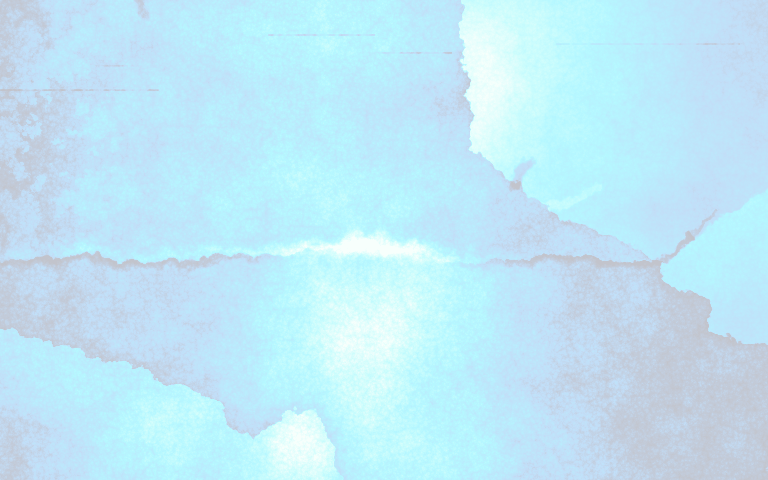
Write a Shadertoy shader that draws this background.

```glsl
// Weathered pale-blue plaster: a torn horizontal seam and peeled patches at right and lower left.
// Soft glows set a light level per layer, cellular noise mottles it and frays the edges,
// and one tone ramp turns the level into colour (0 = grey, 5 = white).
vec2 hash2(vec2 c) {
    vec3 h = fract(c.xyx * vec3(0.1031, 0.103, 0.0973));
    h += dot(h, h.yzx + 33.33);
    return fract((h.xx + h.yz) * h.zy);
}
// Distance to the nearest scattered point
float cellular(vec2 p) {
    vec2 cell = floor(p), local = fract(p);
    float nearest = 2.0;
    for (int k = 0; k < 9; k++) {
        vec2 offset = vec2(k % 3 - 1, k / 3 - 1);
        vec2 d = offset + hash2(cell + offset) - local;
        nearest = min(nearest, dot(d, d));
    }
    return sqrt(nearest);
}
// Layered cellular noise, centred near zero
float mottle(vec2 p) {
    float sum = 0.0, amplitude = 1.0;
    for (int i = 0; i < 4; i++) {
        sum += amplitude * (0.48 - cellular(p));
        p = mat2(1.6, 1.2, -1.2, 1.6) * p + 7.3;
        amplitude *= 0.6;
    }
    return sum;
}
float ramp(float a, float b, float x) { return clamp((x - a) / (b - a), 0.0, 1.0); }
float glow(vec2 p, float x, float y, float rx, float ry) {
    vec2 d = (p - vec2(x, y)) / vec2(rx, ry);
    return exp(-dot(d, d));
}
// Soft stroke from ends.xy to ends.zw
float stroke(vec2 p, vec4 ends, float width) {
    vec2 ab = ends.zw - ends.xy, d = p - ends.xy;
    return 1.0 - smoothstep(width * 0.3, width, length(d - ab * clamp(dot(d, ab) / dot(ab, ab), 0.0, 1.0)));
}
// Broken level scratch
float scratch(vec2 p, float x0, float x1, float y) {
    float gaps = 0.6 + 0.4 * sin(p.x * 61.0 + 2.0 * sin(p.x * 143.0));
    return gaps * stroke(p, vec4(x0, y, x1, y), 0.003);
}
// Left border of the right patch, as x over y
float rightBorder(float y) {
    return 0.965 + 0.02 * ramp(0.08, 0.26, y) + 0.15 * ramp(0.31, 0.43, y)
        + 0.245 * ramp(0.43, 0.545, y) + 0.1 * ramp(0.585, 0.635, y) + 0.13 * ramp(0.69, 0.73, y);
}
// Top border of the lower left patch, as y over x
float leftBorder(float x) {
    float bulge = ramp(0.65, 0.72, x);
    return 0.69 + 0.045 * ramp(0.0, 0.17, x) + 0.085 * ramp(0.18, 0.42, x)
        + 0.09 * ramp(0.42, 0.5, x) - 0.05 * ramp(0.53, 0.61, x) + 0.17 * bulge * bulge;
}
vec3 tone(float level) {
    vec3 c = mix(vec3(0.76, 0.77, 0.80), vec3(0.76, 0.80, 0.86), ramp(-1.0, 0.0, level));
    c = mix(c, vec3(0.76, 0.87, 0.97), ramp(0.0, 1.0, level));
    c = mix(c, vec3(0.73, 0.92, 0.99), ramp(1.0, 2.0, level));
    c = mix(c, vec3(0.71, 0.97, 1.0), ramp(2.0, 2.8, level));
    c = mix(c, vec3(0.80, 0.99, 0.99), ramp(2.8, 3.7, level));
    return mix(c, vec3(0.97, 1.0, 0.99), ramp(3.7, 5.0, level));
}
float upperWall(vec2 p) {
    return 1.1 + 1.5 * glow(p, 0.68, 0.06, 0.32, 0.11) + 1.5 * glow(p, 0.70, 0.39, 0.34, 0.18)
        - 0.6 * glow(p, 0.92, 0.22, 0.13, 0.15) - 0.8 * glow(p, 1.10, 0.48, 0.14, 0.10)
        - 1.5 * glow(p, 0.0, 0.27, 0.12, 0.6);
}
float lowerWall(vec2 p) {
    return 0.7 + 3.1 * glow(p, 0.72, 0.70, 0.20, 0.22) + 1.4 * glow(p, 0.93, 0.62, 0.17, 0.15)
        + 1.7 * glow(p, 0.90, 0.96, 0.22, 0.17) - 1.1 * glow(p, 1.48, 0.83, 0.28, 0.28)
        - 0.6 * glow(p, 0.05, 0.64, 0.18, 0.12);
}
float rightPatch(vec2 p) {
    float sky = 2.6 + 2.0 * glow(p, 1.0, 0.18, 0.09, 0.2) + 0.6 * glow(p, 1.15, 0.1, 0.15, 0.2)
        - 2.0 * glow(p, 1.62, 0.1, 0.27, 0.4) - 1.1 * glow(p, 1.44, 0.46, 0.16, 0.08);
    float fold = 2.5 - 1.1 * glow(p, 1.6, 0.7, 0.15, 0.14);
    float creaseY = 0.545 - 0.667 * (p.x - 1.375);
    return mix(sky, fold, smoothstep(-0.004, 0.004, p.y - creaseY));
}
float leftPatch(vec2 p) {
    return 1.8 + 1.2 * glow(p, 0.36, 0.88, 0.25, 0.13) + 2.8 * glow(p, 0.64, 0.92, 0.09, 0.10)
        - 1.9 * glow(p, 0.0, 0.97, 0.2, 0.15);
}
void mainImage(out vec4 fragColor, in vec2 fragCoord) {
    // Height is 1, y runs downward; q carries the frayed edges
    vec2 uv = fragCoord / iResolution.xy;
    vec2 p = vec2(uv.x * 1.6, 1.0 - uv.y);
    float fray = 0.018 + 0.016 * glow(p, 0.25, 0.78, 0.3, 0.14);
    vec2 q = p + fray * vec2(mottle(p * 17.0), mottle(p * 17.0 + 41.0));
    float blotch = mottle(p * 9.0 + 3.0), speckle = mottle(p * 34.0), grain = mottle(p * 110.0);
    // Walls and the torn seam between them
    float center = glow(p, 0.77, 0.5, 0.19, 1.0);
    float seam = q.y - 0.54 + 0.03 * glow(p, 0.73, 0.5, 0.13, 1.0) - 0.006 * sin(p.x * 19.0 - 4.7);
    float level = mix(upperWall(p), lowerWall(p), smoothstep(-0.002, 0.003, seam));
    float lip = (seam + 0.011 - 0.013 * center) / (0.013 + 0.006 * center);
    level += (0.9 + 2.6 * center) * exp(-lip * lip) * (1.0 - ramp(0.95, 1.2, p.x));
    float shade = smoothstep(-0.001, 0.002, seam) * (1.0 - ramp(0.006, 0.02, seam));
    level -= (1.7 + speckle) * (1.0 - 0.8 * center) * shade;
    // Flaked spots along the left side
    level += 0.9 * smoothstep(0.1, 0.16, blotch + 0.4 * speckle) * glow(p, 0.1, 0.28, 0.14, 0.22);
    // Peeled patches with a thin shadow outside their borders
    float e = 0.01;
    float slope = (rightBorder(q.y + e) - rightBorder(q.y - e)) / (2.0 * e);
    float right = (q.x - rightBorder(q.y)) / sqrt(1.0 + slope * slope);
    slope = (leftBorder(q.x + e) - leftBorder(q.x - e)) / (2.0 * e);
    float left = (q.y - leftBorder(q.x)) / sqrt(1.0 + slope * slope);
    level -= 0.9 * exp(-abs(right) / 0.012) + 0.9 * exp(-abs(left) / 0.014);
    level = mix(level, rightPatch(q), smoothstep(-0.002, 0.002, right));
    level = mix(level, leftPatch(p), smoothstep(-0.002, 0.002, left));
    // Crease, chips and scratches
    level -= 2.2 * stroke(q, vec4(1.375, 0.545, 1.44, 0.495), 0.009) + stroke(q, vec4(1.44, 0.495, 1.5, 0.44), 0.006);
    level -= 2.2 * stroke(q, vec4(1.075, 0.385, 1.1, 0.34), 0.018) + 1.4 * stroke(q, vec4(0.29, 0.0, 0.3, 0.03), 0.018);
    level += 0.8 * stroke(q, vec4(1.14, 0.437, 1.25, 0.39), 0.012);
    level -= 1.8 * (scratch(p, 0.56, 0.78, 0.073) + scratch(p, 0.79, 0.94, 0.11) + scratch(p, 0.0, 0.33, 0.188));
    level -= scratch(p, 1.16, 1.54, 0.092) + scratch(p, 0.2, 0.28, 0.137);
    // Surface texture, calmer on the smooth right patch
    float rough = 1.0 - 0.45 * smoothstep(-0.002, 0.002, right);
    level += rough * (0.8 * blotch + 0.5 * speckle + 0.85 * grain);
    fragColor = vec4(tone(level), 1.0);
}
```
